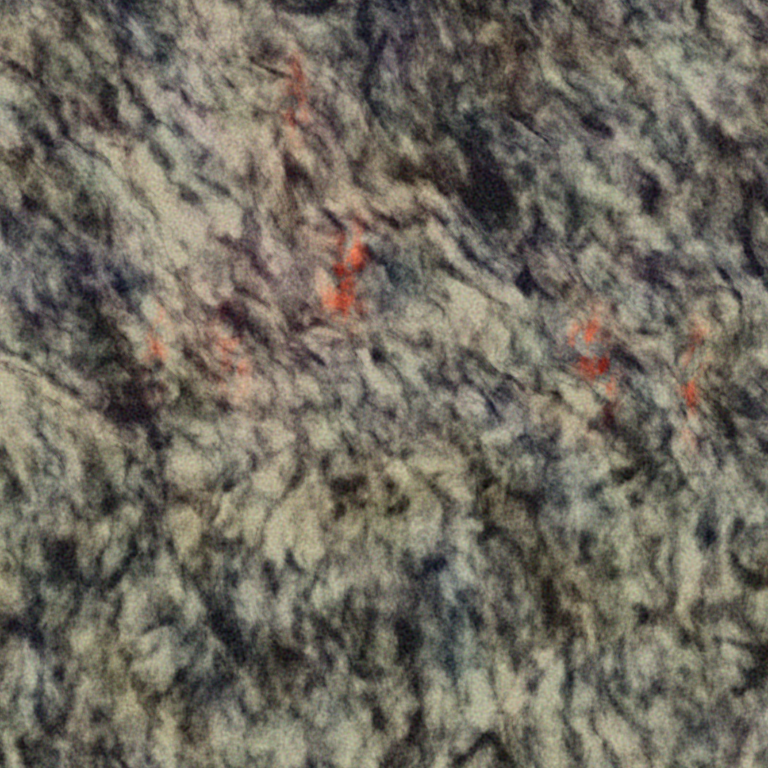
A Shadertoy shader for this texture:

```glsl
vec2 hash22(vec2 cell) {
    vec3 h = fract(cell.xyx * vec3(0.1031, 0.1030, 0.0973));
    h += dot(h, h.yzx + 33.33);
    return fract((h.xx + h.yz) * h.zy);
}

// Gradient noise, centred on zero
float noise(vec2 p) {
    vec2 i = floor(p), f = fract(p);
    vec2 u = f * f * f * (f * (f * 6.0 - 15.0) + 10.0);
    vec2 e = vec2(0.0, 1.0);
    float a = dot(hash22(i) * 2.0 - 1.0, f);
    float b = dot(hash22(i + e.yx) * 2.0 - 1.0, f - e.yx);
    float c = dot(hash22(i + e.xy) * 2.0 - 1.0, f - e.xy);
    float d = dot(hash22(i + e.yy) * 2.0 - 1.0, f - e.yy);
    return mix(mix(a, b, u.x), mix(c, d, u.x), u.y);
}

float fbm(vec2 p) {
    float sum = 0.0, amp = 1.0;
    for (int i = 0; i < 4; i++) {
        sum += amp * noise(p);
        p = mat2(1.6, 1.2, -1.2, 1.6) * p + 17.3;
        amp *= 0.5;
    }
    return sum;
}

// Rounded light lobes parted by dark creases
float lobes(vec2 p) {
    float sum = 0.0, amp = 1.0;
    for (int i = 0; i < 3; i++) {
        sum += amp * abs(noise(p));
        p = p * 1.9 + 9.7;
        amp *= 0.55;
    }
    return sum;
}

float glow(vec2 p, vec2 centre, vec2 size) {
    vec2 d = (p - centre) / size;
    return exp(-dot(d, d));
}

void mainImage(out vec4 fragColor, in vec2 fragCoord) {
    vec2 uv = fragCoord / iResolution.y;
    float upper = smoothstep(0.3, 0.6, uv.y);

    // Flow: upright strands below, slanted and gently twisted above
    vec2 warp = vec2(fbm(uv * 5.0 + 3.1), fbm(uv * 5.0 + 41.7));
    vec2 flow = uv + warp * mix(0.022, 0.034, upper);
    flow.x += 0.08 * flow.y + 0.42 * max(flow.y - 0.4, 0.0);
    flow += 0.007 * vec2(noise(uv * 38.0), noise(uv * 38.0 + 70.0));

    // Tone: broad patches, lobes, crumbly detail and broken creases
    float tone = 0.60 + 0.58 * fbm(flow * vec2(6.0, 4.5) + 12.0);
    tone += 1.15 * (lobes(flow * vec2(20.0, mix(11.0, 14.0, upper))) - 0.29);
    tone += 0.50 * fbm(flow * vec2(34.0, 22.0) + 5.0);
    tone += 0.36 * fbm((uv + 0.01 * warp) * vec2(62.0, 50.0) + 29.0);
    float crease = abs(noise(flow * vec2(12.0, 8.0) + 23.0));
    float broken = smoothstep(-0.2, 0.25, noise(uv * 15.0 + 48.0));
    tone -= 0.42 * broken * (1.0 - smoothstep(0.0, 0.11, crease));

    // Large lights and shadows
    vec2 bent = uv + 0.04 * warp;
    tone += 0.26 * glow(bent, vec2(0.21, 0.72), vec2(0.07, 0.17));
    tone += 0.22 * glow(bent, vec2(0.42, 0.68), vec2(0.08, 0.22));
    tone += 0.28 * glow(bent, vec2(0.90, 0.88), vec2(0.08, 0.11));
    tone -= 0.36 * glow(bent, vec2(0.63, 0.84), vec2(0.08, 0.16));
    tone -= 0.34 * glow(bent, vec2(0.47, 0.18), vec2(0.09, 0.04));
    tone -= 0.70 * glow(bent, vec2(0.165, 0.62), vec2(0.025, 0.02));
    tone += 0.45 * glow(bent, vec2(0.19, 0.56), vec2(0.020, 0.05));
    tone = 0.03 + 0.97 * smoothstep(-0.2, 1.2, tone);

    vec3 soot = vec3(0.10, 0.09, 0.12), bone = vec3(0.71, 0.69, 0.60);
    vec3 color = mix(soot, bone, tone);

    // Olive, slate and rose tints
    float hue = fbm(flow * vec2(9.0, 7.0) + 60.0);
    float rose = fbm(flow * vec2(14.0, 10.0) + 90.0);
    color += hue * vec3(0.045, 0.01, -0.055);
    color += rose * vec3(0.035, -0.02, 0.01) * (0.5 + 0.5 * upper);
    color += (1.0 - upper) * vec3(-0.005, 0.004, -0.015);
    color.r += 0.05 * glow(bent, vec2(0.35, 0.65), vec2(0.14, 0.25));

    // Embers: x, y and strength
    vec3 embers[6] = vec3[6](
        vec3(0.45, 0.64, 1.0), vec3(0.77, 0.53, 0.9), vec3(0.90, 0.50, 0.8),
        vec3(0.39, 0.86, 0.6), vec3(0.20, 0.54, 0.5), vec3(0.30, 0.54, 0.5));
    float heat = 0.0;
    for (int i = 0; i < 6; i++) {
        vec2 size = vec2(0.022, 0.065) * (0.5 + 0.5 * embers[i].z);
        heat += embers[i].z * glow(bent, embers[i].xy, size);
    }
    heat *= clamp(0.45 + 1.7 * fbm(uv * vec2(48.0, 34.0) + 33.0), 0.0, 1.0);
    vec3 ember = mix(vec3(0.45, 0.08, 0.07), vec3(0.95, 0.46, 0.30), tone);
    color = mix(color, ember, clamp(heat * 1.2, 0.0, 0.85));

    // Fine coloured grain
    vec2 g = uv * 250.0;
    vec3 speckle = vec3(noise(g + 11.0), noise(g + 57.0), noise(g + 93.0));
    color += 0.11 * noise(g * 0.8) + 0.09 * speckle;

    fragColor = vec4(clamp(color, 0.0, 1.0), 1.0);
}
```
